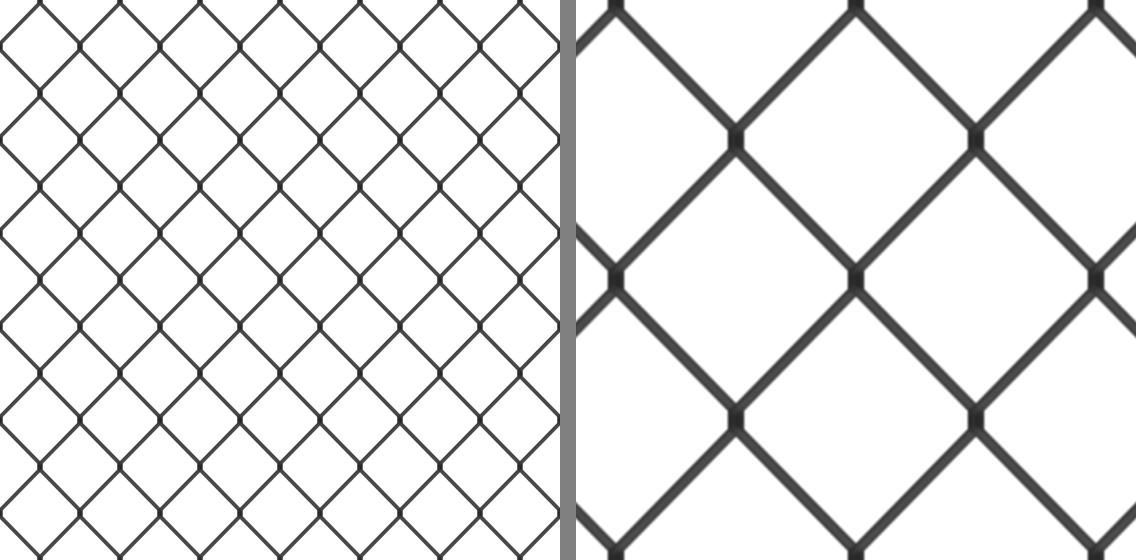
Left: the whole. Right: its middle third, enlarged.
Reproduce this pattern procedurally as a three.js fragment shader.

```glsl
varying vec2 vUv;

// Shortest vector from the segment a-b to p
vec2 offsetFromSegment(vec2 p, vec2 a, vec2 b) {
  vec2 ab = b - a;
  return p - a - ab * clamp(dot(p - a, ab) / dot(ab, ab), 0.0, 1.0);
}

vec2 shorter(vec2 a, vec2 b) {
  return dot(a, a) < dot(b, b) ? a : b;
}

// Half a zigzag: a slanted run with a short upright bend at each end
vec2 offsetFromWire(vec2 p) {
  vec2 lowBend = vec2(6.13, 0.3);
  vec2 highBend = vec2(-0.13, 6.7);
  vec2 run = offsetFromSegment(p, lowBend, highBend);
  vec2 low = offsetFromSegment(p, vec2(6.13, 0.0), lowBend);
  vec2 high = offsetFromSegment(p, highBend, vec2(-0.13, 7.0));
  return shorter(run, shorter(low, high));
}

void main() {
  // 84 units per side: 7 meshes of 12 units across, 6 of 14 units up
  vec2 p = vUv * 84.0;
  float y = mod(p.y + 7.0, 14.0) - 7.0;
  float strip = floor(p.x / 6.0);
  vec3 color = vec3(1.0);

  // Each strip holds one upright zigzag that hooks into its neighbours
  for (int i = -1; i <= 1; i++) {
    float wire = strip + float(i);
    float flip = 1.0 - 2.0 * mod(wire, 2.0);
    vec2 local = vec2(3.0 + flip * (p.x - 6.0 * wire - 3.0), abs(y));
    vec2 offset = offsetFromWire(local);
    float d = length(offset);

    // Rounded steel, a little brighter towards the lower right
    float core = 1.0 - smoothstep(0.0, 0.3, d);
    vec2 facing = offset * vec2(flip, y < 0.0 ? -1.0 : 1.0);
    float shade = 0.225 + 0.07 * core + 0.12 * dot(facing, vec2(0.7, -0.7));

    // Contact shadow where two wires hook together
    float knot = min(length(local - vec2(6.0, 0.0)), length(local - vec2(0.0, 7.0)));
    shade *= mix(0.58, 1.0, smoothstep(0.15, 0.85, knot));

    color = mix(color, vec3(shade), 1.0 - smoothstep(0.17, 0.39, d));
  }

  gl_FragColor = vec4(color, 1.0);
}
```
